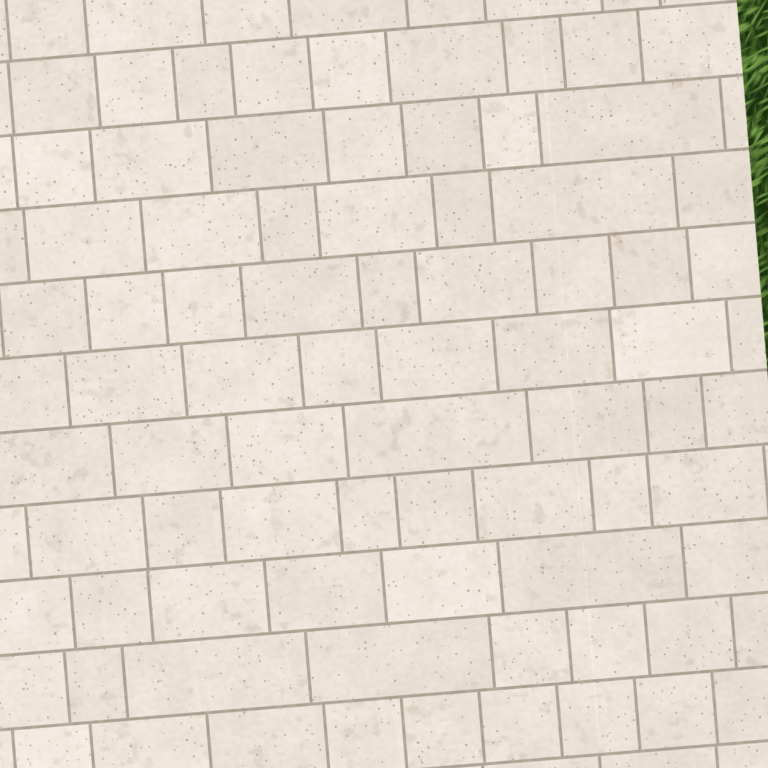
Give the GLSL for this texture, as a Shadertoy shader.

```glsl
// Tilted pale stone paving in rows of mixed-width slabs, with a grass verge at the right.

const float TILT = 0.0825;        // rotation of the rows, radians
const float ROW_HEIGHT = 0.0963;
const float FIRST_ROW = 0.0805;   // depth of the first full bed joint
const float PAVING_EDGE = 0.956;  // where the paving meets the grass
const float SEAM = 0.698;         // faint pale line across the rows
const float JOINT_HALF = 0.0020;

const vec3 STONE = vec3(0.928, 0.893, 0.852);
const vec3 GROUT = vec3(0.69, 0.645, 0.585);
const vec3 PIT = vec3(0.62, 0.55, 0.47);
const vec3 GRASS_DARK = vec3(0.10, 0.19, 0.05);
const vec3 GRASS_LIGHT = vec3(0.45, 0.60, 0.28);

float hash(vec2 p) {
    return fract(sin(dot(p, vec2(127.1, 311.7))) * 43758.5453);
}

float noise(vec2 p) {
    vec2 i = floor(p), f = fract(p);
    f = f * f * (3.0 - 2.0 * f);
    return mix(mix(hash(i), hash(i + vec2(1, 0)), f.x),
               mix(hash(i + vec2(0, 1)), hash(i + vec2(1, 1)), f.x), f.y);
}

float fbm(vec2 p) {
    float sum = 0.0, amp = 0.5;
    for (int i = 0; i < 4; i++) {
        sum += amp * noise(p);
        p = p * 2.03 + 17.3;
        amp *= 0.5;
    }
    return sum / 0.9375;
}

vec2 rotate(vec2 p, float a) {
    float c = cos(a), s = sin(a);
    return vec2(c * p.x - s * p.y, s * p.x + c * p.y);
}

// Slab widths: mostly square and one-and-a-half, a few narrow or long
float slabWidth(float r) {
    return r < 0.12 ? 0.0755 : r < 0.52 ? 0.1015 : r < 0.60 ? 0.113 : r < 0.94 ? 0.1525 : 0.2396;
}

// Walks along a row; returns the left end, right end and index of the slab at u
vec3 findSlab(float u, float row) {
    float left = -0.1 - 0.15 * hash(vec2(row, 4.7));
    float right = left;
    float index = 0.0;
    for (int i = 0; i < 20; i++) {
        left = right;
        index = float(i);
        right += slabWidth(hash(vec2(index + 3.0, row + 21.0)));
        if (right > u) break;
    }
    return vec3(left, right, index);
}

// Small dark pits, at most one in each cell of a grid
float pits(vec2 p, float cells, float amount, float px) {
    vec2 id = floor(p * cells);
    vec2 centre = (id + 0.2 + 0.6 * vec2(hash(id + 1.3), hash(id + 8.1))) / cells;
    float radius = mix(0.0005, 0.0014, hash(id + 5.9));
    float spot = 1.0 - smoothstep(radius - px * 0.5, radius + px, length(p - centre));
    return spot * step(hash(id), amount) * (0.3 + 0.7 * hash(id + 2.6));
}

vec3 stone(vec2 p, vec2 id, float px) {
    vec2 local = p + 3.0 * hash(id);
    float tone = 0.026 * (hash(id + 9.2) - 0.5);
    tone += 0.018 * step(0.88, hash(id + 6.4));      // occasional paler slab
    tone += 0.055 * (fbm(local * 24.0) - 0.5);       // broad mottling
    tone += 0.030 * (noise(local * 190.0) - 0.5);    // fine grain
    tone -= 0.016 * smoothstep(0.2, 1.1, p.x);       // light falls off to the right
    vec3 color = STONE + tone * vec3(0.92, 1.0, 1.1);
    float stain = smoothstep(0.62, 0.82, fbm(local * 55.0));
    color = mix(color, color * vec3(0.95, 0.94, 0.92), stain);
    float pitting = max(pits(p, 85.0, 0.16, px), pits(p + 0.37, 130.0, 0.08, px));
    return mix(color, PIT, 0.65 * pitting);
}

// Streaks in several directions stand for overlapping blades
vec3 grass(vec2 p) {
    float blades = 0.0;
    for (int i = 0; i < 4; i++) {
        float k = float(i);
        vec2 q = rotate(p, 0.5 - 0.55 * k) + k * 3.7;
        q.x += 0.006 * noise(q * 45.0);
        blades = max(blades, noise(q * vec2(260.0, 48.0)) * (0.55 + 0.15 * k));
    }
    float shade = smoothstep(0.3, 0.95, blades) * (0.65 + 0.6 * noise(p * 35.0));
    return mix(GRASS_DARK, GRASS_LIGHT, clamp(shade, 0.0, 1.0));
}

void mainImage(out vec4 fragColor, in vec2 fragCoord) {
    float px = 1.0 / iResolution.y;
    vec2 uv = fragCoord / iResolution.y;
    vec2 p = rotate(vec2(uv.x, 1.0 - uv.y), TILT);
    // p.x runs along the rows, p.y down across them
    p = vec2(rotate(vec2(uv.x, 1.0 - uv.y), TILT).x, p.y);

    // Slab under this point and distance to its nearest joint
    float rowPos = (p.y - FIRST_ROW) / ROW_HEIGHT;
    float row = floor(rowPos);
    float across = fract(rowPos);
    vec3 slab = findSlab(p.x, row);
    float bed = min(across, 1.0 - across) * ROW_HEIGHT;
    float joint = min(bed, min(p.x - slab.x, slab.y - p.x));

    // Paving surface, pale seam and grout
    vec3 color = stone(p, vec2(slab.z, row), px);
    float seam = 1.0 - smoothstep(0.0004, 0.0006 + px, abs(p.x - SEAM));
    color += 0.022 * seam;
    float soft = max(0.8 * px, 0.0011);
    float grout = 1.0 - smoothstep(JOINT_HALF - soft, JOINT_HALF + soft, joint);
    color = mix(color, GROUT + 0.06 * (noise(p * 150.0) - 0.5), grout);

    // Grass beyond the paving
    float verge = smoothstep(-px, px, p.x - PAVING_EDGE);
    color = mix(color, grass(p), verge);
    fragColor = vec4(color, 1.0);
}
```
